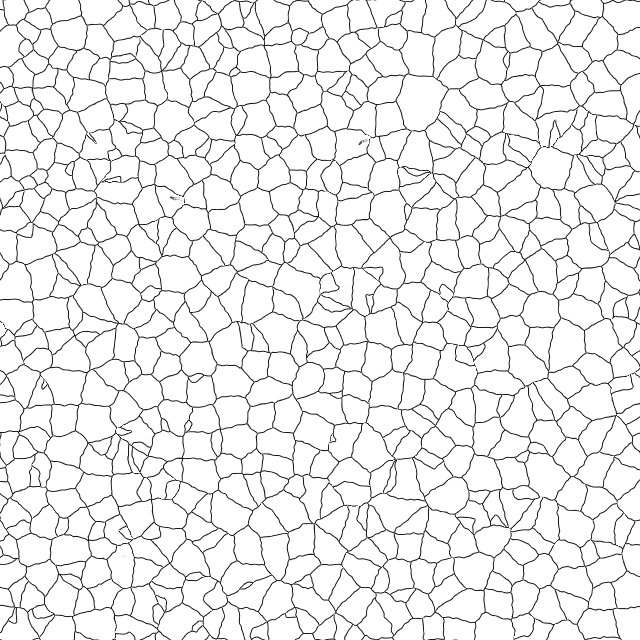
This pattern is drawn by a Shadertoy shader. Its source:

```glsl
// Grain boundaries: thin dark lines between irregular white cells.
// Scattered sites with additive weights give cellular noise whose small cells
// are rounded; layered sines make the boundaries waver.

const float GRID_CELLS = 24.0;    // site cells across the canvas
const float LINE_WIDTH = 0.00142; // in canvas units
const vec3 PAPER = vec3(1.0);
const vec3 INK = vec3(0.0);

vec4 hash4(vec3 p) {
    vec4 q = fract(p.xyzx * vec4(0.1031, 0.1030, 0.0973, 0.1099));
    q += dot(q, q.wzxy + 33.33);
    return fract((q.xxyz + q.yzzw) * q.zywx);
}

// One layer of crossing sine waves with the given wavelength and height.
vec2 sineLayer(vec2 p, float wavelength, float height, float phase) {
    vec2 k = p * 6.2832 / wavelength;
    return height * vec2(sin(k.y + 1.3 * sin(0.61 * k.x + phase)),
                         sin(k.x + 1.3 * sin(0.67 * k.y - phase)));
}

// Waver the canvas from broad bends down to fine roughness.
vec2 waver(vec2 p) {
    p += sineLayer(mat2(0.8, 0.6, -0.6, 0.8) * p, 0.071, 0.0020, 0.7);
    p += sineLayer(mat2(0.6, -0.8, 0.8, 0.6) * p, 0.031, 0.0010, 2.9);
    p += sineLayer(mat2(0.9, 0.44, -0.44, 0.9) * p, 0.0147, 0.0006, 5.1);
    return p;
}

// Gap between the two nearest weighted sites (x) and its gradient (yz).
vec3 boundaryGap(vec2 p, float cellsAcross) {
    vec2 base = floor(p);
    float nearest = 1e3, second = 1e3;
    vec2 nearestDir = vec2(1.0, 0.0), secondDir = vec2(-1.0, 0.0);
    for (int j = -2; j <= 2; j++)
    for (int i = -2; i <= 2; i++)
    for (int k = 0; k < 2; k++) {
        vec2 cell = base + vec2(i, j);
        vec4 rnd = hash4(vec3(cell + 71.0, float(k) * 17.0 + 5.0));

        // Main sites are common, extra small ones rarer; both thin out rightwards.
        float across = clamp(cell.x / cellsAcross, 0.0, 1.0);
        float chance = k == 0 ? mix(0.96, 0.78, across) : mix(0.36, 0.15, across);
        if (rnd.w > chance) continue;

        vec2 toPoint = p - cell - mix(vec2(0.5), rnd.xy, 0.92);
        float shrink = k == 0 ? 0.25 * rnd.z * rnd.z : 0.18 + 0.15 * rnd.z;
        float dist = length(toPoint);
        float score = dist + shrink;
        vec2 dir = toPoint / max(dist, 1e-4);
        if (score < nearest) {
            second = nearest;
            secondDir = nearestDir;
            nearest = score;
            nearestDir = dir;
        } else if (score < second) {
            second = score;
            secondDir = dir;
        }
    }
    return vec3(second - nearest, secondDir - nearestDir);
}

// Box-filtered coverage of a line; distance and width are in pixels.
float lineCoverage(float dist, float width) {
    return min(clamp(0.5 * (width + 1.0) - dist, 0.0, 1.0), width);
}

void mainImage(out vec4 fragColor, in vec2 fragCoord) {
    vec2 canvas = fragCoord / iResolution.y;
    vec2 p = waver(canvas) * GRID_CELLS;

    // Carry the gap gradient through the warp to get a true pixel distance.
    vec3 gap = boundaryGap(p, GRID_CELLS);
    vec2 slope = vec2(dot(dFdx(p), gap.yz), dot(dFdy(p), gap.yz));
    float dist = gap.x / max(length(slope), 1e-5);

    float ink = lineCoverage(dist, LINE_WIDTH * iResolution.y);
    fragColor = vec4(mix(PAPER, INK, ink), 1.0);
}
```
